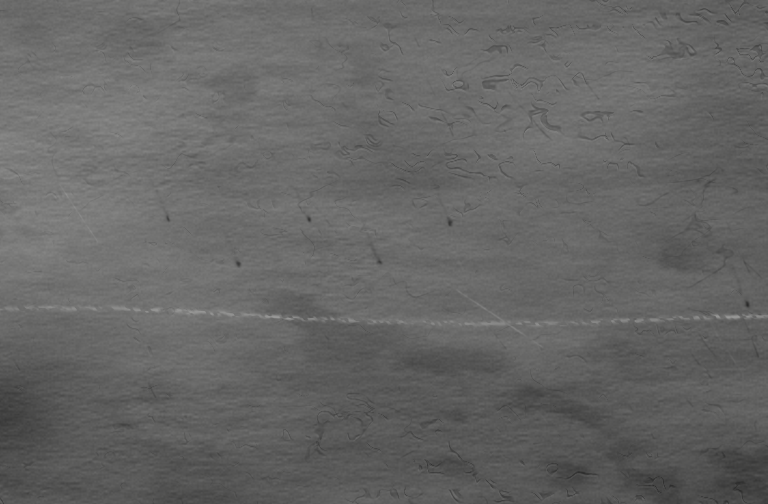
Reproduce this texture procedurally as a Shadertoy shader.

```glsl
const float TONE_LOW = 0.352;
const float TONE_HIGH = 0.430;
const float LEFT_GLOW = 0.045;
const float RIGHT_SHADE = 0.022;
const float CLOUD_AMOUNT = 0.12;
const float STREAK_AMOUNT = 0.065;
const float SMEAR_AMOUNT = 0.055;
const float RELIEF_AMOUNT = 0.13;
const float GRAIN_AMOUNT = 0.030;
const float CRACK_AMOUNT = 0.055;
const float FLAKE_AMOUNT = 0.11;
const float CHALK_TONE = 0.63;
const int DRIPS = 6;
const int SCUFFS = 22;
const vec3 WARMTH = vec3(1.0, 1.0, 0.993);

float hash(vec2 p) {
    return fract(sin(dot(p, vec2(12.9898, 78.233))) * 43758.5453);
}

float noise(vec2 p) {
    vec2 i = floor(p), f = fract(p);
    f = f * f * (3.0 - 2.0 * f);
    return mix(mix(hash(i), hash(i + vec2(1, 0)), f.x),
               mix(hash(i + vec2(0, 1)), hash(i + vec2(1, 1)), f.x), f.y);
}

float fbm(vec2 p) {
    float sum = 0.0, amp = 0.5;
    for (int i = 0; i < 5; i++) {
        sum += amp * noise(p);
        p = mat2(1.9, 0.25, -0.25, 1.9) * p + 7.3;
        amp *= 0.5;
    }
    return sum / 0.97;
}

float bell(float x, float width) {
    return exp(-x * x / (width * width));
}

// Distance to a segment in x, position along it in y
vec2 segment(vec2 p, vec2 a, vec2 b) {
    vec2 d = b - a;
    float t = clamp(dot(p - a, d) / dot(d, d), 0.0, 1.0);
    return vec2(length(p - a - d * t), t);
}

float relief(vec2 p) {
    return noise(p * vec2(34.0, 95.0)) * 0.5 + noise(p * vec2(90.0, 190.0)) * 0.5;
}

// Hairline contours of warped noise, broken into short runs
float cracks(vec2 p, float seed) {
    vec2 q = p * vec2(3.6, 6.0) + seed;
    float line = abs(fbm(q + 0.5 * noise(q * 2.0) + 0.12 * noise(q * 9.0)) - 0.5);
    float mask = smoothstep(0.5, 0.8, noise(p * vec2(5.0, 8.0) + seed * 3.0));
    float gaps = smoothstep(0.3, 0.7, noise(p * 32.0 + seed));
    return (1.0 - smoothstep(0.0, 0.011, line)) * mask * gaps;
}

// Ragged crumbs of lifted plaster, mostly lying flat
float flakes(vec2 p, float density) {
    vec2 q = vec2(p.x + 0.35 * p.y, p.y + 0.22 * p.x) * vec2(21.0, 46.0);
    q += 1.6 * (vec2(noise(p * 42.0), noise(p * 42.0 + 5.7)) - 0.5);
    float edge = abs(noise(q) * 0.75 + noise(q * 2.3 + 3.0) * 0.25 - 0.5);
    float broken = smoothstep(0.72 - 0.45 * density, 0.92 - 0.3 * density, noise(p * vec2(30.0, 52.0) + 13.0));
    return (1.0 - smoothstep(0.01, 0.065, edge)) * broken;
}

void mainImage(out vec4 fragColor, in vec2 fragCoord) {
    vec2 p = fragCoord / iResolution.y;
    float left = 1.0 - smoothstep(0.1, 1.15, p.x);

    // Broad light and horizontal bands
    float tone = mix(TONE_LOW, TONE_HIGH, smoothstep(0.05, 0.5, p.y));
    tone += LEFT_GLOW * left * smoothstep(0.2, 0.5, p.y);
    tone -= RIGHT_SHADE * smoothstep(0.8, 1.5, p.x);
    float wave = p.y + 0.03 * (noise(p * vec2(3.0, 8.0)) - 0.5);
    tone += 0.022 * bell(wave - 0.57, 0.04) * (0.3 + 0.7 * left);
    tone -= 0.026 * bell(wave - 0.65, 0.03) * smoothstep(0.15, 0.5, p.x);
    tone += 0.014 * bell(wave - 0.75, 0.06) * left;
    tone -= 0.025 * smoothstep(0.85, 1.0, p.y);
    tone -= 0.10 * bell(length((p - vec2(-0.01, 0.16)) * vec2(0.8, 1.0)), 0.10);

    // Plaster: clouds, trowel streaks, ragged smears, relief and grain
    tone += CLOUD_AMOUNT * (fbm(p * vec2(2.6, 5.5) + 4.0) - 0.5);
    tone += STREAK_AMOUNT * (fbm(p * vec2(7.0, 44.0) + 11.0) - 0.5);
    float smear = fbm(vec2(p.x - 0.3 * p.y, p.y + 0.25 * p.x) * vec2(9.0, 17.0) + 40.0);
    float worn = smoothstep(0.35, 0.8, noise(p * vec2(3.0, 5.0) + 51.0) + 0.25 * smoothstep(0.4, 0.2, p.y));
    tone -= SMEAR_AMOUNT * worn * smoothstep(0.47, 0.68, smear);
    float rough = mix(0.35, 1.0, noise(p * vec2(3.0, 6.0) + 21.0));
    tone += RELIEF_AMOUNT * rough * (relief(p) - relief(p + vec2(0.001, -0.003)));
    tone += GRAIN_AMOUNT * (noise(p * 270.0) - 0.5);

    // Cracks and flakes, denser at upper right and at the foot
    tone -= CRACK_AMOUNT * (cracks(p, 2.0) + 0.8 * cracks(p, 17.0) + 0.8 * cracks(p, 29.0));
    float patches = smoothstep(0.35, 0.85, noise(p * vec2(3.5, 6.0) + 31.0));
    float region = smoothstep(0.5, 1.0, p.x) * smoothstep(0.45, 0.8, p.y)
                 + 0.7 * smoothstep(0.3, 0.0, p.y);
    float density = 0.1 + 0.8 * patches * (0.2 + 0.8 * region);
    float cut = flakes(p, density), lip = flakes(p + vec2(0.001, 0.004), density);
    tone += FLAKE_AMOUNT * (0.25 + 0.75 * density) * (0.4 * lip - cut);

    // Slanted drips, each ending in a dark bead
    for (int i = 0; i < DRIPS; i++) {
        float k = float(i), last = step(4.5, k);
        vec2 end = vec2(0.333 + 0.14 * k + 0.45 * last, 0.52 + 0.045 * cos(3.0 * k) - 0.09 * last);
        vec2 start = end + vec2(-0.035, 0.085) * (0.9 + 0.6 * hash(vec2(k, 4.0)) + 0.6 * last);
        vec2 s = segment(p + 0.004 * (noise(p * 50.0) - 0.5), start, end);
        tone -= 0.08 * s.y * bell(s.x, 0.004) * noise(p * 90.0);
        vec2 bead = (p - end) * mat2(0.9, 0.42, -0.42, 0.9) + 0.004 * (noise(p * 130.0) - 0.5);
        tone -= 0.17 * bell(length(bead * vec2(1.0, 0.65)), 0.0038);
    }

    // Faint scuffs, mostly dark
    for (int i = 0; i < SCUFFS; i++) {
        float k = float(i);
        vec2 a = vec2(1.55 * sqrt(hash(vec2(k, 1.0))), 0.15 + 0.85 * hash(vec2(k, 2.0)));
        float slope = mix(-1.25, -0.75, hash(vec2(k, 3.0)));
        vec2 b = a + vec2(cos(slope), sin(slope)) * mix(0.05, 0.17, hash(vec2(k, 5.0)));
        vec2 s = segment(p + 0.003 * (noise(p * 40.0) - 0.5), a, b);
        float sgn = hash(vec2(k, 6.0)) > 0.8 ? 0.8 : -1.0;
        tone += sgn * 0.065 * bell(s.x, 0.0022) * s.y * smoothstep(0.25, 0.75, noise(p * 60.0 + k));
    }

    // Pale scratches
    vec2 s = segment(p, vec2(0.883, 0.44), vec2(1.077, 0.311));
    tone += 0.15 * bell(s.x, 0.0021) * noise(p * 100.0) * (0.5 + 0.5 * s.y);
    s = segment(p, vec2(0.119, 0.633), vec2(0.194, 0.52));
    tone += 0.06 * bell(s.x, 0.0016) * noise(p * 70.0);

    // Sagging chalk line made of fine specks
    float sag = 0.389 - 0.031 * smoothstep(0.1, 0.95, p.x) + 0.015 * smoothstep(1.05, 1.5, p.x);
    float off = p.y - sag - 0.004 * (noise(vec2(p.x * 45.0, 0.0)) - 0.5);
    float dust = smoothstep(0.3, 0.8, noise(vec2(p.x + 0.6 * p.y, p.y) * vec2(150.0, 210.0)));
    float chalk = bell(off, 0.0048) * (0.18 + 0.82 * dust) * mix(0.5, 1.0, noise(p.xx * 9.0));
    tone = mix(tone, CHALK_TONE, 0.9 * chalk);

    fragColor = vec4(clamp(tone, 0.0, 1.0) * WARMTH, 1.0);
}
```
